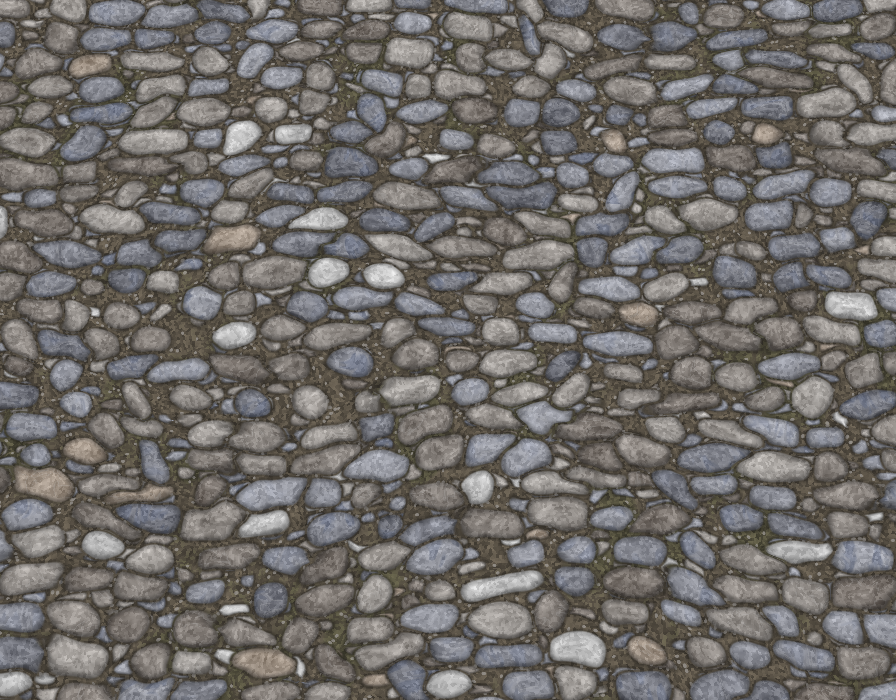
Give the GLSL for this texture, as a Shadertoy shader.

```glsl
// Pebble paving: rows of flat river stones bedded on edge in dark, mossy earth.
// Jittered ellipses compete like cells of cellular noise, so neighbours fit
// together; smaller pebbles fill the gaps and layered sines mottle the rock.

const vec2  STONE_PITCH  = vec2(0.088, 0.051);
const float PEBBLE_SCALE = 0.45;
const vec2  JITTER       = vec2(0.55, 0.42);
const float TILT         = 0.60;
const float UPRIGHT      = 0.13;    // share of steeply tilted stones
const float GAP          = 0.0028;
const float PERSPECTIVE  = 0.20;

const vec3 EARTH      = vec3(0.355, 0.325, 0.278);
const vec3 MOSS       = vec3(0.31, 0.31, 0.22);
const vec3 WARM_DARK  = vec3(0.465, 0.437, 0.415);
const vec3 WARM_LIGHT = vec3(0.635, 0.620, 0.605);
const vec3 SLATE      = vec3(0.450, 0.457, 0.490);
const vec3 BLUE_GREY  = vec3(0.630, 0.638, 0.670);
const vec3 DEEP_BLUE  = vec3(0.31, 0.34, 0.42);
const vec3 PALE       = vec3(0.74, 0.74, 0.74);
const vec3 TAN        = vec3(0.62, 0.57, 0.52);

struct Stone { float edge; vec2 local; vec2 radii; vec2 id; };

vec3 hash3(vec2 p) {
    vec3 q = fract(p.xyx * vec3(0.1031, 0.1030, 0.0973));
    q += dot(q, q.yxz + 33.33);
    return fract((q.xxy + q.yzz) * q.zyx);
}

mat2 rotation(float a) { return mat2(cos(a), -sin(a), sin(a), cos(a)); }

// Layered, self-warped sines, roughly -1..1
float mottle(vec2 p) {
    float sum = 0.0, amp = 0.6;
    for (int i = 0; i < 4; i++) {
        p = mat2(0.8, 0.6, -0.6, 0.8) * p * 1.7 + 1.3;
        p += 0.7 * sin(p.yx);
        sum += amp * sin(p.x) * sin(p.y);
        amp *= 0.65;
    }
    return sum;
}

// Cellular noise: x = distance to the nearest point, y = its random value
vec2 cells(vec2 p) {
    vec2 base = floor(p), nearest = vec2(9.0, 0.0);
    for (int j = -1; j <= 1; j++)
    for (int i = -1; i <= 1; i++) {
        vec2 id = base + vec2(i, j);
        vec3 h = hash3(id);
        float d = length(id + h.xy - p);
        if (d < nearest.x) nearest = vec2(d, h.z);
    }
    return nearest;
}

// Stone owning point p; edge is positive inside it
Stone findStone(vec2 p, vec2 pitch) {
    Stone s = Stone(-1.0, vec2(0.0), pitch, vec2(0.0));
    float first = 9.0, second = 9.0;
    for (int j = -2; j <= 2; j++) {
        float row = floor(p.y / pitch.y) + float(j);
        float shift = hash3(vec2(row, 91.0)).x;
        float column = floor(p.x / pitch.x - shift);
        for (int i = -2; i <= 2; i++) {
            vec2 id = vec2(column + float(i), row);
            vec3 place = hash3(id), form = hash3(id + 57.0);
            vec2 centre = (id + 0.5 + vec2(shift, 0.0) + JITTER * (place.xy - 0.5)) * pitch;
            vec2 radii = pitch * mix(vec2(0.29, 0.33), vec2(0.70, 0.56), form.xy);
            float angle = (place.z - 0.5) * TILT;
            if (form.z < UPRIGHT) {
                angle += place.x < 0.5 ? 1.0 : -1.0;
                radii.x *= 0.8;
            }
            vec2 q = rotation(angle) * (p - centre);
            vec2 n = pow(abs(q) / radii + 1e-4, vec2(2.4));
            float k = pow(n.x + n.y, 1.0 / 2.4);
            float d = k * (k - 1.0) / (length(q / (radii * radii)) + 1e-3);
            if (d < first) {
                second = first;
                first = d;
                s.local = q; s.radii = radii; s.id = id;
            } else second = min(second, d);
        }
    }
    // Rounded meeting of the ellipse and the border with its neighbour
    float a = -first, b = 0.5 * (second - first) - GAP, soft = 0.10 * pitch.y;
    float h = max(soft - abs(a - b), 0.0) / soft;
    s.edge = min(a, b) - 0.25 * h * h * soft;
    return s;
}

vec3 rockColour(Stone s, float grain, float scale) {
    vec3 kind = hash3(s.id + 13.0), look = hash3(s.id + 29.0);
    float patches = mottle(s.local * 42.0 + s.id * 7.3);
    float streak = sin(s.local.y * 330.0 + 4.0 * patches + 20.0 * s.local.x);
    bool blue = kind.x > 0.54;
    vec3 c = blue ? mix(SLATE, BLUE_GREY, kind.y) : mix(WARM_DARK, WARM_LIGHT, kind.y);
    if (kind.x < 0.035) c = TAN;
    if (kind.x > 0.95) c = PALE;
    else if (blue) c = mix(c, DEEP_BLUE, 0.70 * look.x * smoothstep(0.0, 0.6, patches));
    c += 0.10 * patches + 0.03 * look.y * streak + 0.13 * (grain - 0.5);
    // Pale mineral veins on some stones
    float vein = smoothstep(0.10, 0.0, abs(patches + 0.25)) * step(0.7, look.z);
    c = mix(c, PALE, 0.25 * vein);
    // Domed top lit softly from above
    float dome = smoothstep(0.0, 0.009 * scale, s.edge);
    float slope = clamp(s.local.y / s.radii.y, -1.0, 1.0);
    return c * (mix(0.70, 1.02, dome) + 0.10 * slope);
}

void mainImage(out vec4 fragColor, in vec2 fragCoord) {
    vec2 uv = fragCoord / iResolution.y;
    float px = 1.1 / iResolution.y;

    // Rows shrink with distance, sway gently and have rough outlines
    vec2 p = vec2(uv.x - 0.64, uv.y) * (1.0 + PERSPECTIVE * uv.y) + 7.0;
    p += 0.011 * sin(p.yx * vec2(9.0, 7.0) + 2.0 * sin(p.xy * 5.0));
    p += 0.0022 * sin(p.yx * 83.0 + 2.0 * sin(p.xy * 61.0));

    Stone stone = findStone(p, STONE_PITCH);
    Stone pebble = findStone(p + 3.7, STONE_PITCH * PEBBLE_SCALE);
    pebble.edge = min(pebble.edge, -stone.edge - GAP);
    if (hash3(pebble.id + 71.0).x < 0.40) pebble.edge = -1.0;

    // Earth with moss, grit and contact shadow
    vec2 fine = cells(p * 230.0), grit = cells(p * 130.0);
    float damp = mottle(p * 9.0);
    vec3 colour = mix(EARTH, MOSS, 0.6 * smoothstep(0.2, 0.7, damp + 0.4 * (fine.y - 0.5)));
    colour *= 0.76 + 0.48 * fine.y + 0.10 * mottle(p * 60.0);
    float chip = smoothstep(0.42, 0.25, grit.x) * step(0.86, grit.y);
    colour = mix(colour, WARM_LIGHT, 0.7 * chip);
    colour *= 1.0 - 0.26 * smoothstep(-0.006, 0.0, max(stone.edge, pebble.edge));

    // Pebbles in the gaps, then the main stones
    colour = mix(colour, rockColour(pebble, fine.y, 0.5), smoothstep(-px, px, pebble.edge));
    colour = mix(colour, rockColour(stone, fine.y, 1.0), smoothstep(-px, px, stone.edge));
    fragColor = vec4(clamp(colour, 0.0, 1.0), 1.0);
}
```
